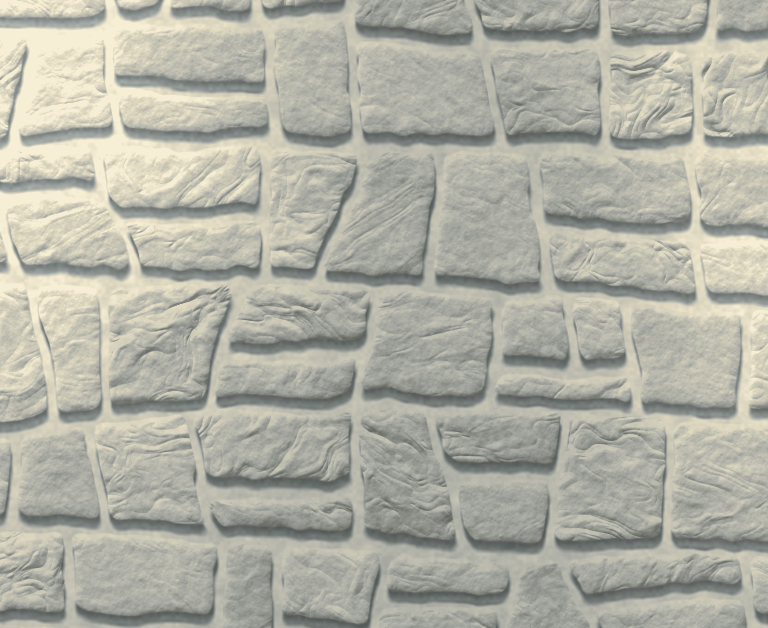
This texture is drawn by a WebGL 1 fragment shader. Its source:

```glsl
precision highp float;
// A wall of rough-cut pale stones in raised mortar, lit softly from above.
// Slanted recursive cuts lay out the stones; a height field of crisp edges
// and chipped ridges is shaded, then toned from cool grey to warm cream.
uniform vec2 u_resolution;

const vec2 TO_LIGHT = vec2(-0.34, 0.94);
const vec2 TO_CASTER = vec2(-0.002, 0.017);
const float JOINT = 0.0085;       // half width of upright joints
const float LEVEL_EXTRA = 0.005;  // added to level joints

float hash(vec2 p) {
  vec3 q = fract(p.xyx * 0.1031);
  q += dot(q, q.yzx + 33.33);
  return fract((q.x + q.y) * q.z);
}

float noise(vec2 p) {
  vec2 i = floor(p), f = fract(p);
  f = f * f * (3.0 - 2.0 * f);
  float low = mix(hash(i), hash(i + vec2(1.0, 0.0)), f.x);
  float high = mix(hash(i + vec2(0.0, 1.0)), hash(i + 1.0), f.x);
  return mix(low, high, f.y);
}

float fbm(vec2 p) {
  float sum = 0.0, amp = 0.5;
  for (int i = 0; i < 4; i++) {
    sum += amp * noise(p);
    p = mat2(1.6, 1.2, -1.2, 1.6) * p + 7.3;
    amp *= 0.5;
  }
  return sum;
}

vec2 wobble(vec2 p, float scale) {
  return vec2(noise(p * scale + 20.0), noise(p * scale + 61.0)) - 0.5;
}

float softMin(float a, float b, float k) {
  float h = max(k - abs(a - b), 0.0) / k;
  return min(a, b) - h * h * k * 0.25;
}

// x: distance inside the stone face (negative in mortar), y: stone id
vec2 stoneAt(vec2 p) {
  p += 0.045 * wobble(p, 2.6) + 0.020 * wobble(p, 10.0) + 0.007 * wobble(p, 42.0);
  vec2 lo = vec2(-0.12, -0.09), hi = vec2(1.42, 1.08);
  float id = 1.0, edge = 1.0;
  for (int i = 0; i < 11; i++) {
    vec2 size = hi - lo;
    if (size.x * size.y < mix(0.022, 0.052, hash(vec2(id, 3.0)))) break;
    bool level = size.y > 0.34 || size.x < size.y * mix(1.0, 1.6, hash(vec2(id, 7.0)));
    vec2 cut = lo + size * mix(0.34, 0.66, hash(vec2(id, 11.0)));
    vec2 mid = 0.5 * (lo + hi);
    float lean = hash(vec2(id, 17.0)) - 0.5;
    float side = level
      ? p.y - cut.y + 0.08 * lean * (p.x - mid.x)
      : p.x - cut.x + 1.6 * lean * abs(lean) * (p.y - mid.y);
    edge = softMin(edge, abs(side) - (level ? LEVEL_EXTRA : 0.0), 0.018);
    if (level) {
      if (side > 0.0) lo.y = cut.y; else hi.y = cut.y;
    } else {
      if (side > 0.0) lo.x = cut.x; else hi.x = cut.x;
    }
    id = id * 2.0 + step(0.0, side);
  }
  return vec2(edge - JOINT, id);
}

float crease(vec2 q) {
  return abs(2.0 * noise(q) - 1.0);
}

// Chipped face: warped creases at three scales, plus a fine pitted surface
float relief(vec2 p, float id) {
  float turn = 1.6 * (hash(vec2(id, 23.0)) - 0.5);
  float c = cos(turn), s = sin(turn);
  vec2 q = mat2(c, s, -s, c) * p * vec2(10.0, 15.0) + 40.0 * hash(vec2(id, 29.0));
  q += 1.3 * wobble(q, 0.8) + 0.5 * wobble(q, 2.7);
  float chips = crease(q) + 0.5 * crease(q * 2.1 + 5.0) + 0.22 * crease(q * 4.7 + 9.0);
  float depth = mix(0.002, 0.012, hash(vec2(id, 31.0)));
  return depth * chips + 0.004 * fbm(p * 60.0);
}

float heightAt(vec2 p) {
  vec2 stone = stoneAt(p);
  float rim = 0.009 * (1.0 - exp(-max(stone.x + 0.002, 0.0) / 0.007));
  return rim + relief(p, stone.y);
}

float glow(vec2 p, vec2 center, vec2 falloff) {
  vec2 d = (p - center) * falloff;
  return exp(-dot(d, d));
}

// Grey at low values, warmer towards the lights
vec3 tone(float v) {
  float warm = smoothstep(0.6, 0.95, v);
  return vec3(v, v + 0.01 - 0.04 * warm, v - 0.015 - 0.115 * warm);
}

void main() {
  vec2 p = gl_FragCoord.xy / u_resolution.y;
  float aspect = u_resolution.x / u_resolution.y;
  vec2 stone = stoneAt(p);
  float face = smoothstep(-0.002, 0.002, stone.x);
  float grain = noise(p * 170.0) - 0.5;

  // Stone faces
  float eps = 0.0022;
  float slope = (heightAt(p + TO_LIGHT * eps) - heightAt(p)) / eps;
  float stoneValue = 0.645 + 0.06 * (hash(vec2(stone.y, 37.0)) - 0.5);
  stoneValue += 0.10 * (fbm(p * 11.0) - 0.47) - 0.27 * clamp(slope, -0.42, 0.8);

  // Mortar and the shadow each stone drops on it
  float mortarValue = 0.725 + 0.16 * (fbm(p * 34.0) - 0.47);
  float shadow = smoothstep(-0.004, 0.004, stoneAt(p + TO_CASTER).x);
  float shadowValue = mix(0.36, 0.47, smoothstep(0.0, 0.014, -stone.x));
  mortarValue = mix(mortarValue, shadowValue, shadow);

  // Warm lamps at the upper left and right, dimmer towards the floor
  float value = mix(mortarValue, stoneValue, face) + 0.05 * grain;
  float lamps = 0.46 * glow(p, vec2(0.0, 0.95), vec2(2.6, 1.6));
  lamps += 0.28 * glow(p, vec2(aspect, 0.65), vec2(4.0, 1.9));
  value *= 1.0 + lamps - 0.04 * (1.0 - smoothstep(0.0, 0.5, p.y));

  vec3 color = tone(clamp(value, 0.28, 0.965));
  color += shadow * (1.0 - face) * vec3(-0.012, 0.004, 0.018);
  gl_FragColor = vec4(color, 1.0);
}
```
